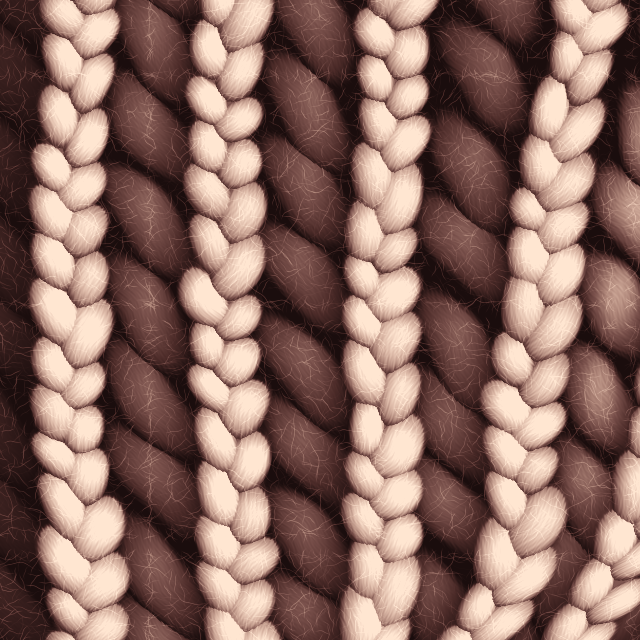
Reproduce this texture procedurally as a WebGL 1 fragment shader.

```glsl
precision highp float;
// Chunky knitted wool: leaning braided ribs over shadowed diagonal strands, with stray hairs.
uniform vec2 u_resolution;

const float RIB_SPACING = 0.243;
const float STITCH_SPACING = 0.077;
const float STRAND_SPACING = 0.137;
const vec3 LIGHT_DIR = vec3(0.30, 0.24, 0.923);

float hash(vec2 p) {
  return fract(sin(dot(p, vec2(127.1, 311.7))) * 43758.55);
}

// Wool tones from deep shadow (0) to cream (1).
vec3 woolRamp(float t) {
  t = clamp(t, 0.0, 1.0) * 5.0;
  vec3 c = mix(vec3(0.10, 0.05, 0.05), vec3(0.30, 0.17, 0.16), clamp(t, 0.0, 1.0));
  c = mix(c, vec3(0.47, 0.31, 0.29), clamp(t - 1.0, 0.0, 1.0));
  c = mix(c, vec3(0.68, 0.52, 0.47), clamp(t - 2.0, 0.0, 1.0));
  c = mix(c, vec3(0.86, 0.72, 0.65), clamp(t - 3.0, 0.0, 1.0));
  return mix(c, vec3(1.0, 0.90, 0.82), clamp(t - 4.0, 0.0, 1.0));
}

// Layered sines running along the strand (x along, y across), about -1 to 1.
float fibres(vec2 l, float seed) {
  float a = sin(l.y * 520.0 + 3.5 * sin(l.x * 48.0 + seed) + seed);
  float b = sin(l.y * 930.0 + 4.0 * sin(l.x * 71.0 + seed * 2.3));
  float c = sin(l.y * 1450.0 - 4.5 * sin(l.x * 93.0 + seed * 1.7));
  return 0.3 * a * sin(l.x * 90.0 + seed) + 0.35 * b + 0.35 * c * sin(l.x * 150.0 + l.y * 110.0);
}

// One rounded tuft of wool: returns stacking height and received light.
vec2 tuft(vec2 q, vec2 axis, vec2 size, float seed) {
  vec2 across = vec2(axis.y, -axis.x);
  vec2 l = vec2(dot(q, axis), dot(q, across));
  l.y += 0.004 * sin(l.x * 35.0 + seed);
  float f = fibres(l, seed);
  vec2 e = l / size;
  e.y *= 1.0 - 0.1 * e.x;
  float h = 1.0 - dot(e, e) + 0.05 * f;
  vec3 n = vec3(axis * e.x * 0.55 + across * e.y, sqrt(max(h, 0.0)));
  float light = dot(n, LIGHT_DIR) * smoothstep(-0.1, 0.5, h);
  light *= 1.0 - 0.35 * smoothstep(0.1, 0.9, -e.x);
  // The lower tip lies over its neighbour.
  float rank = h + 0.3 * e.x * smoothstep(0.0, 0.35, h);
  return vec2(rank, light * (0.92 + 0.16 * fract(seed * 0.7)) + 0.05 * f);
}

// Keeps the higher tuft, blending softly where the two meet.
vec2 stack(vec2 below, vec2 above) {
  return mix(below, above, smoothstep(-0.07, 0.07, above.x - below.x));
}

// Centre line of a rib at depth d below the top edge.
float ribCentre(float i, float d) {
  float hook = max(d - 0.78, 0.0);
  float lean = 0.03 - 0.03 * (i - 0.8) * (i - 0.8);
  return 0.107 + RIB_SPACING * i + lean * (d - 0.5) + 0.1 * (d - 0.5) * (d - 0.5)
       - 0.35 * i * hook * hook + 0.005 * sin(d * 17.0 + i * 2.1);
}

// Braided rib: a soft core under two staggered rows of tufts that form downward V shapes.
vec2 rib(float x, float d, float i) {
  vec2 best = vec2(0.2 - 75.0 * x * x, 0.3);
  for (int s = 0; s < 2; s++) {
    float side = float(s) * 2.0 - 1.0;
    float row = (d + 0.009 * sin(d * 19.0 + i * 2.0)) / STITCH_SPACING + i * 0.37 - side * 0.2;
    for (int j = -1; j <= 1; j++) {
      float id = floor(row) + float(j);
      float rnd = hash(vec2(id, i * 2.0 + side));
      float tilt = 0.3 + 0.3 * rnd + 0.06 * side;
      vec2 q = vec2(x - side * (0.022 + 0.007 * rnd), (id + 0.5 - row) * STITCH_SPACING);
      vec2 size = vec2(0.057, 0.036 + 0.002 * side) * (0.88 + 0.28 * hash(vec2(rnd, id)));
      best = stack(best, tuft(q, vec2(-side * sin(tilt), -cos(tilt)), size, rnd * 40.0));
    }
  }
  return best;
}

// Diagonal strands in the valley to the right of rib i.
vec2 valley(float x, float d, float i) {
  vec2 best = vec2(0.0);
  float row = d / STRAND_SPACING + i * 0.31;
  for (int j = -1; j <= 1; j++) {
    float id = floor(row) + float(j);
    float rnd = hash(vec2(id, i + 17.0));
    float tilt = 0.78 + 0.25 * rnd;
    vec2 q = vec2(x, (id + 0.4 + 0.2 * rnd - row) * STRAND_SPACING);
    best = stack(best, tuft(q, vec2(cos(tilt), -sin(tilt)), vec2(0.12, 0.051), rnd * 40.0));
  }
  return best;
}

// One thin curled hair per grid cell.
float hair(vec2 p, float cells, float seed, float pixel) {
  vec2 g = p * cells + seed * vec2(0.37, 0.61);
  vec2 id = floor(g) + seed * 13.0;
  float a = hash(id) * 6.283, bend = hash(id + 5.3) - 0.5;
  vec2 f = mat2(cos(a), sin(a), -sin(a), cos(a)) * (fract(g) - 0.5);
  float curve = bend * (2.0 * f.x * f.x - 0.15) + 0.015 * sin(f.x * 14.0 + a);
  float line = 1.0 - smoothstep(0.0, 0.0005 + 0.6 * pixel, abs(f.y - curve) / cells);
  return line * smoothstep(0.45, 0.2, abs(f.x)) * hash(id + 9.1);
}

void main() {
  vec2 p = gl_FragCoord.xy / u_resolution;
  float d = 1.0 - p.y, level = 0.0;

  // Valleys, shaded by the ribs and brighter toward the right edge.
  float glow = mix(0.14, 0.45, smoothstep(0.02, 0.14, p.x)) + 0.28 * smoothstep(0.86, 0.96, p.x);
  for (int k = -1; k < 5; k++) {
    float i = float(k), left = ribCentre(i, d), right = ribCentre(i + 1.0, d);
    if (p.x >= left && p.x < right) {
      float shade = smoothstep(0.04, 0.075, p.x - left) * smoothstep(0.035, 0.13, right - p.x);
      level = valley(p.x - 0.5 * (left + right), d, i).y * glow * mix(0.2, 1.0, shade);
    }
  }

  // Ribs on top.
  for (int k = 0; k < 5; k++) {
    float i = float(k), x = p.x - ribCentre(i, d);
    if (abs(x) < 0.1) {
      vec2 r = rib(x, d, i);
      level = mix(level, 0.14 + 0.95 * r.y, smoothstep(0.0, 0.18, r.x));
    }
  }

  // Stray hairs, from long and loose to short and dense.
  float fuzz = 0.0;
  for (int k = 0; k < 11; k++) {
    float n = float(k);
    fuzz += hair(p, 9.0 + 2.7 * n, n + 1.0, 1.0 / u_resolution.y);
  }
  level += 0.2 * min(fuzz, 1.2) * (1.0 - 0.5 * level);
  gl_FragColor = vec4(woolRamp(level), 1.0);
}
```
